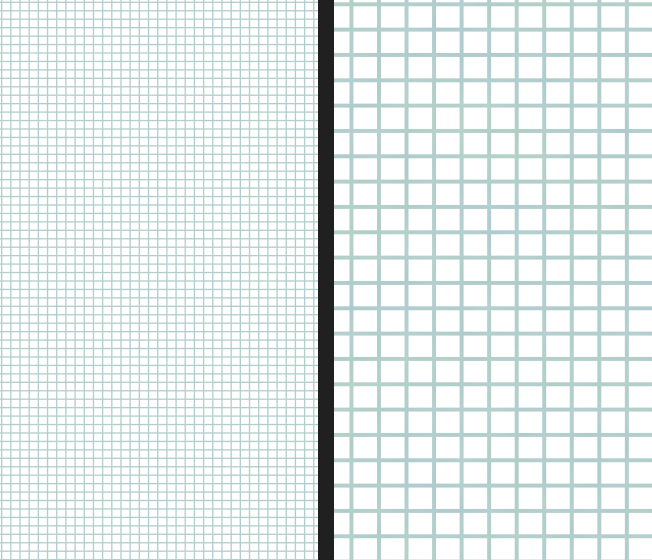
Left, the full canvas; right, a detail of the centre.
Write a Shadertoy shader that draws this pattern.

```glsl
// Squared paper: a fine teal grid on white, with faint drift in the ink.

vec2 gradientAt(vec2 lattice) {
    float h = fract(sin(dot(lattice, vec2(127.1, 311.7))) * 4375.85);
    return vec2(cos(6.2832 * h), sin(6.2832 * h));
}

// Gradient noise, roughly -0.7 to 0.7
float gradientNoise(vec2 p) {
    vec2 i = floor(p), f = p - i;
    vec2 s = f * f * f * (f * (f * 6.0 - 15.0) + 10.0);
    vec2 e = vec2(0.0, 1.0);
    float low = mix(dot(gradientAt(i), f),
                    dot(gradientAt(i + e.yx), f - e.yx), s.x);
    float high = mix(dot(gradientAt(i + e), f - e),
                     dot(gradientAt(i + 1.0), f - 1.0), s.x);
    return mix(low, high, s.y);
}

// Share of a pixel-wide box covered by the rules nearest on each axis
vec2 ruleCoverage(vec2 cell, vec2 halfWidth, vec2 pixel) {
    vec2 d = abs(fract(cell + 0.5) - 0.5);
    vec2 overlap = min(d + 0.5 * pixel, halfWidth) - max(d - 0.5 * pixel, -halfWidth);
    return clamp(overlap / pixel, 0.0, 1.0);
}

void mainImage(out vec4 fragColor, in vec2 fragCoord) {
    vec2 uv = fragCoord / iResolution.xy;
    uv.y = 1.0 - uv.y;

    // Grid cells, slightly wider than tall
    vec2 count = vec2(34.64, 66.32);
    vec2 cell = uv * count - vec2(0.18, 0.276);
    vec2 rule = ruleCoverage(cell, vec2(0.072, 0.078), count / iResolution.xy);
    float ink = 1.0 - (1.0 - rule.x) * (1.0 - rule.y);

    // Ink drifts between green and blue, and a little in strength
    float hue = gradientNoise(cell * vec2(0.23, 0.31));
    float strength = 1.0 + 0.1 * gradientNoise(cell * 0.9 + 17.0);
    vec3 inkColor = vec3(0.70, 0.81, 0.80) + hue * vec3(0.01, 0.015, -0.03);

    vec3 paper = vec3(0.995, 1.0, 0.995);
    fragColor = vec4(mix(paper, inkColor, ink * strength), 1.0);
}
```
